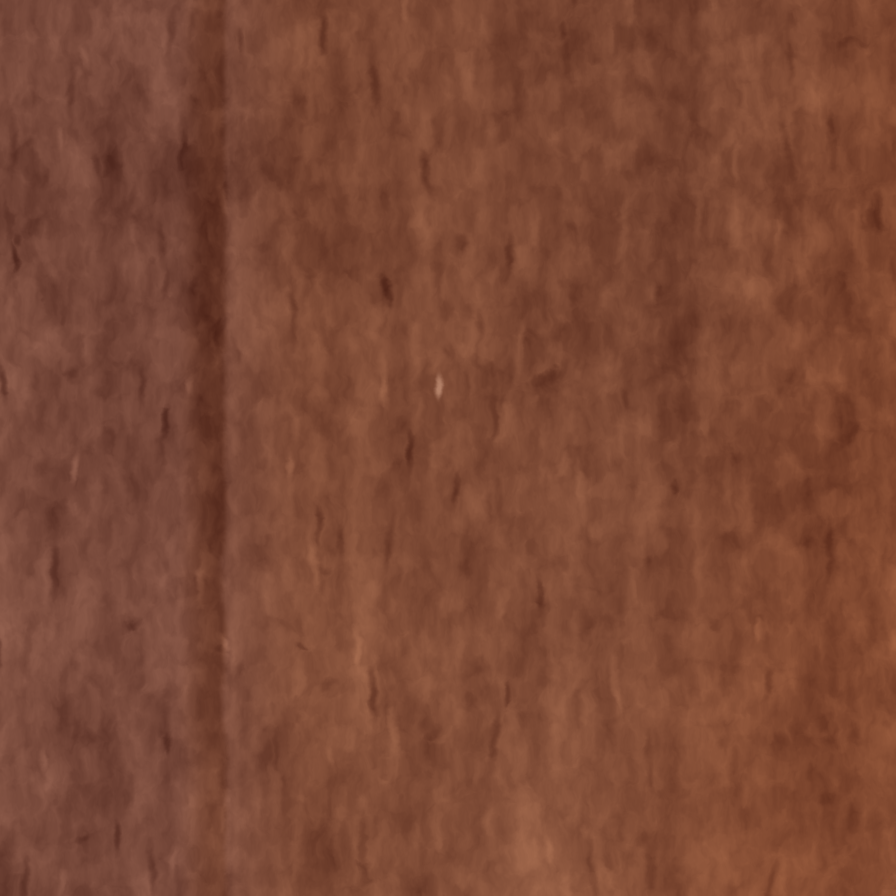
Reproduce this texture procedurally as a three.js fragment shader.

```glsl
#define LEFT_BROWN vec3(0.464, 0.282, 0.226)
#define MID_BROWN vec3(0.490, 0.290, 0.207)
#define RIGHT_BROWN vec3(0.497, 0.278, 0.183)
#define GROOVE_X 0.249
#define GROOVE_DEPTH 0.20
#define BAND_X 0.755
#define BAND_DEPTH 0.13
#define MOTTLE 0.27
#define GRAIN 0.22
#define ROUGHNESS 0.31
#define PORE_DEPTH 0.30
#define FLECK_GLOW 0.22

varying vec2 vUv;

float hash(vec2 p) {
  vec3 q = fract(vec3(p.xyx) * 0.1031);
  q += dot(q, q.yzx + 33.33);
  return fract((q.x + q.y) * q.z);
}

// Smooth value noise, centred on zero
float noise(vec2 p) {
  vec2 i = floor(p);
  vec2 f = fract(p);
  f = f * f * f * (f * (f * 6.0 - 15.0) + 10.0);
  float low = mix(hash(i), hash(i + vec2(1.0, 0.0)), f.x);
  float high = mix(hash(i + vec2(0.0, 1.0)), hash(i + vec2(1.0, 1.0)), f.x);
  return mix(low, high, f.y) - 0.5;
}

float fbm(vec2 p) {
  float sum = 0.0;
  float weight = 0.5;
  for (int i = 0; i < 4; i++) {
    sum += weight * noise(p);
    p = mat2(0.96, 0.28, -0.28, 0.96) * p * 2.03 + 17.3;
    weight *= 0.52;
  }
  return sum;
}

// Soft upright slivers, scattered one per chosen cell
float slivers(vec2 p, vec2 cells, float chance, float seed) {
  vec2 home = floor(p * cells);
  float cover = 0.0;
  for (int y = -1; y <= 1; y++) {
    for (int x = -1; x <= 1; x++) {
      vec2 id = home + vec2(float(x), float(y));
      vec2 key = id + seed;
      vec2 jitter = vec2(hash(key + 3.1), hash(key + 7.7));
      vec2 d = p - (id + jitter) / cells;
      d.x += d.y * (hash(key + 11.9) - 0.5) * 0.3;
      float size = mix(0.25, 1.0, hash(key + 19.3));
      d /= vec2(0.0065, 0.046) * vec2(mix(0.7, 1.0, size), size);
      float shape = 1.0 - smoothstep(0.1, 1.2, length(d));
      float strength = mix(0.25, 1.0, hash(key + 23.7));
      cover = max(cover, shape * strength * step(hash(key + 29.1), chance));
    }
  }
  return cover;
}

void main() {
  vec2 p = vUv;
  vec2 warp = vec2(noise(p * vec2(24.0, 38.0)), noise(p * 31.0 + 40.0));
  vec2 ragged = vec2(fbm(p * vec2(50.0, 75.0) + 3.0), fbm(p * 60.0 + 90.0));
  vec2 bent = p + warp * vec2(0.004, 0.014) + ragged * vec2(0.007, 0.02);

  // Broad shift from dusky left plank to warm right plank
  vec3 wood = mix(LEFT_BROWN, MID_BROWN, smoothstep(0.20, 0.36, p.x));
  wood = mix(wood, RIGHT_BROWN, smoothstep(0.65, 1.0, p.x - 0.2 * (p.y - 0.4)));
  float shade = 1.0 + 0.09 * (0.5 - p.y) * smoothstep(0.0, 0.4, p.x);

  // Cloudy blotches and long upright grain
  shade += MOTTLE * fbm(bent * vec2(10.0, 6.5));
  shade += GRAIN * fbm(bent * vec2(32.0, 2.6) + 9.0);

  // Short rough tufts, from thumb-sized to fine
  float patches = 0.9 + 0.9 * noise(p * vec2(7.0, 5.0) + 33.0);
  shade += ROUGHNESS * patches * fbm(bent * vec2(34.0, 21.0) + 23.0);
  shade += ROUGHNESS * 0.85 * fbm(bent * vec2(84.0, 46.0) + 61.0);

  // Faint cross ripples on the right
  shade += 0.13 * fbm(bent * vec2(15.0, 48.0) + 5.0) * smoothstep(0.45, 0.75, p.x);

  // Groove: gradual on its left, crisp on its right with a pale lip
  float edge = p.x - GROOVE_X - 0.006 * noise(vec2(2.0, p.y * 14.0)) - 0.006 * ragged.x;
  float groove = smoothstep(-0.055, -0.012, edge) * (1.0 - smoothstep(-0.004, 0.006, edge));
  shade -= GROOVE_DEPTH * groove * (0.9 + 0.5 * noise(vec2(5.0, p.y * 9.0)));
  wood = mix(wood, MID_BROWN, groove * 0.8);
  shade += 0.11 * exp(-pow((edge - 0.012) / 0.007, 2.0)) * (0.7 + noise(p * 30.0));

  // Dim band fading downwards
  float band = exp(-pow((bent.x - BAND_X) / 0.026, 2.0));
  shade -= BAND_DEPTH * band * mix(0.2, 1.0, smoothstep(0.35, 0.65, p.y));

  // Dark pores and pale flecks, denser on the left
  float density = mix(1.0, 0.6, smoothstep(0.3, 0.7, p.x));
  float pores = slivers(bent, vec2(22.0, 11.0), 0.24, 13.0);
  float pits = slivers(bent * vec2(0.5, 1.9), vec2(18.0, 24.0), 0.15, 71.0);
  float flecks = slivers(bent, vec2(20.0, 12.0), 0.24, 47.0);
  shade -= PORE_DEPTH * density * max(pores, 0.7 * pits);
  shade += FLECK_GLOW * density * flecks;

  // One slanted pit and one bright chip near the middle
  vec2 pit = (bent - vec2(0.61, 0.58)) * mat2(0.85, 0.53, -0.53, 0.85);
  shade -= 0.18 * (1.0 - smoothstep(0.2, 1.2, length(pit / vec2(0.024, 0.010))));
  vec2 chip = (p + ragged * 0.008 - vec2(0.49, 0.568)) / vec2(0.006, 0.018);
  float glint = 1.0 - smoothstep(0.2, 1.1, length(chip));

  // Highlights turn slightly greyer, shadows redder
  vec3 color = wood * (1.0 + (shade - 1.0) * vec3(0.88, 1.22, 1.3));
  color = mix(color, vec3(0.74, 0.54, 0.44), glint * 0.85);
  gl_FragColor = vec4(clamp(color, 0.0, 1.0), 1.0);
}
```
